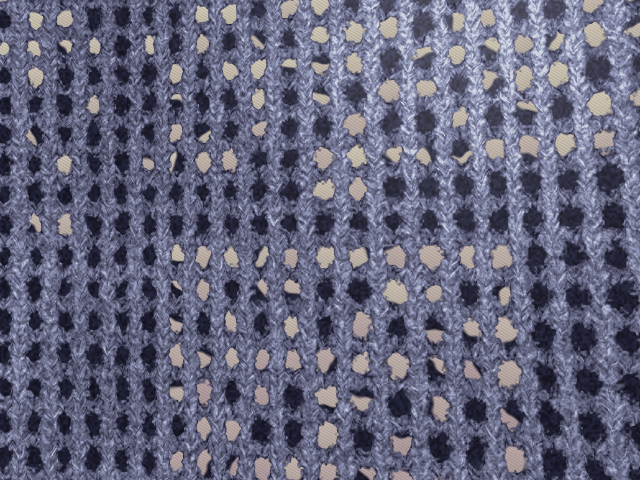
Give the GLSL for this texture, as a WebGL 2 fragment shader.

```glsl
#version 300 es
precision highp float;
uniform vec2 u_resolution;
out vec4 fragColor;

#define TAU 6.28318
#define HOLE_SIZE vec2(0.245, 0.30)
#define HOLE_RAGGED 0.5
#define STITCHES_PER_ROW 3.0
#define STITCH_SLANT 1.7
#define FIBRE_CONTRAST 1.7
#define GLOW_CENTER vec2(0.74, 0.76)
#define GLOW_RADIUS 0.46
#define BASE_TONE 0.85

const vec3 DEEP = vec3(0.12, 0.12, 0.20);
const vec3 SHADE = vec3(0.29, 0.29, 0.39);
const vec3 YARN = vec3(0.42, 0.43, 0.54);
const vec3 BRIGHT = vec3(0.58, 0.60, 0.73);
const vec3 SUNLIT = vec3(0.82, 0.84, 0.89);
const vec3 CREAM = vec3(0.80, 0.77, 0.70);
const vec3 ROSE = vec3(0.70, 0.62, 0.63);

float hash(vec2 p) {
  vec3 q = fract(p.xyx * 0.1031);
  q += dot(q, q.yzx + 33.33);
  return fract((q.x + q.y) * q.z);
}

float noise(vec2 p) {
  vec2 i = floor(p), f = fract(p);
  f = f * f * (3.0 - 2.0 * f);
  return mix(mix(hash(i), hash(i + vec2(1, 0)), f.x),
             mix(hash(i + vec2(0, 1)), hash(i + vec2(1, 1)), f.x), f.y);
}

// Stretched cloth: whole numbers are the hole centres
vec2 clothCoords(vec2 p) {
  float dy = p.y - 0.349;
  float t = p.x - 0.0065 + 0.13 * p.x * p.x * p.x * dy;
  float column = t * (22.5 + 0.39 * t - 3.49 * t * t) - 0.16 * sin(11.4 * t);
  float row = dy * (20.3 - 0.5 * p.x - 4.4 * p.x * p.x + 3.7 * dy);
  return vec2(column, row);
}

// Share of holes that show pale cloth behind, by region
float paleChance(vec2 cell) {
  float strongRow = step(mod(cell.y + 30.0, 3.0), 0.5);
  float middle = step(5.5, cell.x) * step(cell.x, 16.5);
  float lower = middle * mix(0.5, 0.97, strongRow);
  float upper = mix(0.5, 0.75, strongRow * middle);
  float between = cell.x < 4.5 ? 0.45 : 0.15 * middle;
  return cell.y < 0.5 ? lower : (cell.y < 2.5 ? between : upper);
}

// Interlocked V stitches with twisted fibres along each leg
float knitHeight(vec2 c, out float fibre) {
  float wale = fract(2.0 * c.x + 0.5) - 0.5;
  float side = abs(wale);
  float climb = STITCHES_PER_ROW * c.y - STITCH_SLANT * side;
  float leg = pow(max(sin(TAU * side), 0.0), 0.6);
  float loop = 0.5 + 0.5 * cos(TAU * climb);
  fibre = noise(vec2(c.x * 9.0 + sign(wale) * 7.0, climb * 5.0 + 90.0));
  return leg * (0.25 + 0.75 * loop);
}

vec3 yarnColor(float tone) {
  vec3 color = mix(DEEP, SHADE, clamp(tone, 0.0, 1.0));
  color = mix(color, YARN, clamp(tone - 1.0, 0.0, 1.0));
  color = mix(color, BRIGHT, clamp(tone - 2.0, 0.0, 1.0));
  return mix(color, SUNLIT, clamp(tone - 3.0, 0.0, 1.0));
}

// Dark gap or slanted pale weave, sometimes only partly visible
vec3 holeColor(vec2 cell, vec2 q, vec2 p, float glow) {
  vec2 id = cell + 40.0;
  float angle = TAU * hash(id + 3.7);
  float reveal = hash(id + 8.1) * 0.8 - 0.08;
  float pale = step(hash(id), paleChance(cell));
  pale *= smoothstep(-0.05, 0.05, dot(q, vec2(cos(angle), sin(angle))) + reveal);
  vec3 cloth = mix(ROSE, CREAM, clamp(p.y * 1.2 + hash(id + 5.3) * 0.6 - 0.2, 0.0, 1.0));
  cloth *= 0.96 + 0.05 * sin(TAU * (p.x * 130.0 + p.y * 210.0)) + 0.12 * q.y;
  vec3 gap = DEEP * (0.55 + 0.7 * noise(p * 260.0)) + 0.2 * glow;
  return mix(gap, cloth, pale);
}

void main() {
  vec2 p = gl_FragCoord.xy / u_resolution.x;
  vec2 wobble = vec2(noise(p * 75.0), noise(p * 75.0 + 31.0)) - 0.5;
  vec2 c = clothCoords(p) + 0.14 * wobble;
  vec2 cell = floor(c + 0.5), q = c - cell;

  // Ragged openings of uneven size
  float fuzz = noise(p * 210.0 + 11.0);
  float grain = noise(p * 390.0 + 57.0);
  vec2 size = HOLE_SIZE * (0.88 + 0.25 * hash(cell + 62.0));
  size.x *= 0.88 + 0.2 * smoothstep(0.2, 0.6, p.x);
  float edge = length(q / size) - 1.0 + HOLE_RAGGED * (fuzz - 0.5);
  float soft = 0.06 + 60.0 / u_resolution.x;
  float cover = smoothstep(-soft, soft, edge);

  // Raised ribs, fuzzy yarn and window light
  float fibre;
  float stitch = knitHeight(c, fibre);
  float rib = 0.5 - 0.5 * cos(TAU * c.x);
  float glow = exp(-dot(p - GLOW_CENTER, p - GLOW_CENTER) / (GLOW_RADIUS * GLOW_RADIUS) * 2.0);
  float hairs = 1.0 - smoothstep(0.0, 0.09, abs(noise(p * vec2(150.0, 110.0) + 5.0) - 0.5));
  float tone = BASE_TONE + 0.95 * stitch + (0.45 + 0.35 * p.x) * rib;
  tone += FIBRE_CONTRAST * (fibre - 0.5) + 1.1 * (fuzz - 0.5) + 1.2 * (grain - 0.5);
  tone += 0.3 * hairs + 1.35 * glow * (0.5 + 0.5 * rib);
  tone += 0.35 * (noise(p * 6.0) - 0.5) + 0.35 * exp(-p.x * 14.0);
  tone -= 0.6 * (1.0 - smoothstep(0.0, 0.55, edge));

  vec3 color = mix(holeColor(cell, q, p, glow), yarnColor(tone), cover);
  fragColor = vec4(color, 1.0);
}
```
